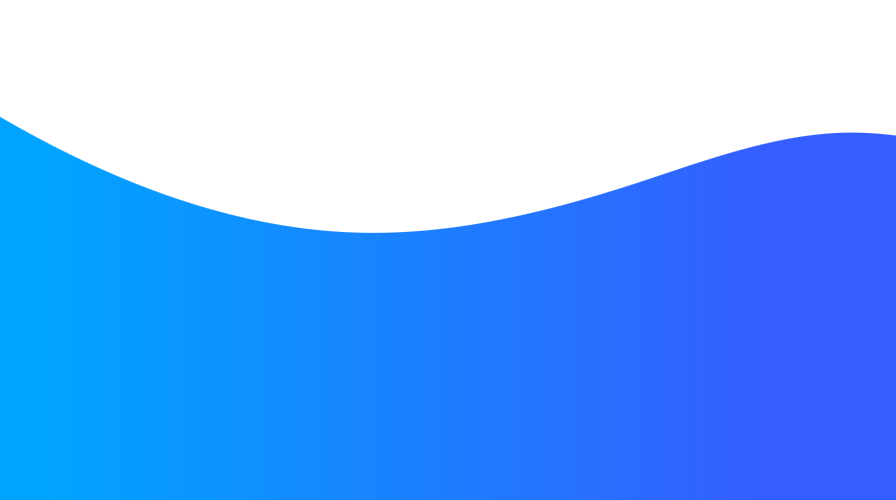
A Shadertoy shader for this background:

```glsl
const vec3 PAPER_WHITE = vec3(1.0);
const vec3 SKY_BLUE    = vec3(0.0, 0.645, 1.0);
const vec3 ROYAL_BLUE  = vec3(0.205, 0.37, 1.0);

// Horizontal span of the colour blend, in canvas widths
const float BLEND_START = 0.045;
const float BLEND_END   = 0.85;

// Wave knots: x, height, slope, in canvas widths and heights
const int KNOT_COUNT = 5;
const vec3 KNOTS[KNOT_COUNT] = vec3[KNOT_COUNT](
    vec3(0.0,    0.7664, -1.041),
    vec3(0.4167, 0.5343,  0.0),
    vec3(0.7292, 0.6449,  0.601),
    vec3(0.9505, 0.7348,  0.0),
    vec3(1.0,    0.7290, -0.215)
);

// Cubic Hermite curve between two knots
float hermite(vec3 a, vec3 b, float x) {
    float span = b.x - a.x;
    float t = clamp((x - a.x) / span, 0.0, 1.0);
    float s = 1.0 - t;
    float level = mix(a.y, b.y, t * t * (3.0 - 2.0 * t));
    return level + span * t * s * (a.z * s - b.z * t);
}

float waveHeight(float x) {
    float height = KNOTS[0].y;
    for (int i = 0; i < KNOT_COUNT - 1; i++) {
        if (x >= KNOTS[i].x) height = hermite(KNOTS[i], KNOTS[i + 1], x);
    }
    return height;
}

void mainImage(out vec4 fragColor, in vec2 fragCoord) {
    vec2 uv = fragCoord / iResolution.xy;

    // Left to right gradient inside the wave
    float blend = clamp((uv.x - BLEND_START) / (BLEND_END - BLEND_START), 0.0, 1.0);
    vec3 waveColor = mix(SKY_BLUE, ROYAL_BLUE, blend);

    // Smooth crest, one pixel wide
    float above = uv.y - waveHeight(uv.x);
    float coverage = clamp(0.5 - above / fwidth(above), 0.0, 1.0);

    fragColor = vec4(mix(PAPER_WHITE, waveColor, coverage), 1.0);
}
```
